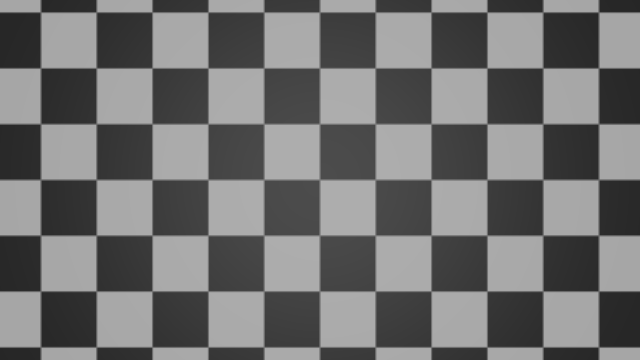
Give the GLSL for this pattern, as a WebGL 2 fragment shader.

```glsl
#version 300 es
precision highp float;
// Grey checkerboard centred on the canvas, its dark squares fading outward.

uniform vec2 u_resolution;
out vec4 fragColor;

const float CELL_SIZE = 0.155;     // square side, in canvas heights
const float EDGE_SOFTNESS = 0.0035; // half width of the blended edge
const float FADE_RADIUS = 1.05;

const vec3 DARK_CENTER = vec3(0.297);
const vec3 DARK_RIM = vec3(0.15);
const vec3 LIGHT_CENTER = vec3(0.68);
const vec3 LIGHT_RIM = vec3(0.65);

// Square wave from -1 to 1 on each axis, softened at whole numbers.
vec2 softSquareWave(vec2 cell, float softness) {
    vec2 edgeDistance = 0.5 - abs(fract(cell) - 0.5);
    vec2 side = 1.0 - 2.0 * mod(floor(cell), 2.0);
    return side * smoothstep(0.0, softness, edgeDistance);
}

// 0 on dark squares, 1 on light squares.
float checker(vec2 p, float size, float softness) {
    vec2 wave = softSquareWave(p / size, softness / size);
    return 0.5 - 0.5 * wave.x * wave.y;
}

// Radial blend from a centre colour to a rim colour.
vec3 radialShade(vec3 center, vec3 rim, float fade) {
    return mix(center, rim, fade);
}

void main() {
    vec2 p = (gl_FragCoord.xy - 0.5 * u_resolution) / u_resolution.y;
    float softness = max(EDGE_SOFTNESS, 0.75 / u_resolution.y);

    float fade = smoothstep(0.0, FADE_RADIUS, length(p));
    vec3 dark = radialShade(DARK_CENTER, DARK_RIM, fade);
    vec3 light = radialShade(LIGHT_CENTER, LIGHT_RIM, fade);

    fragColor = vec4(mix(dark, light, checker(p, CELL_SIZE, softness)), 1.0);
}
```
